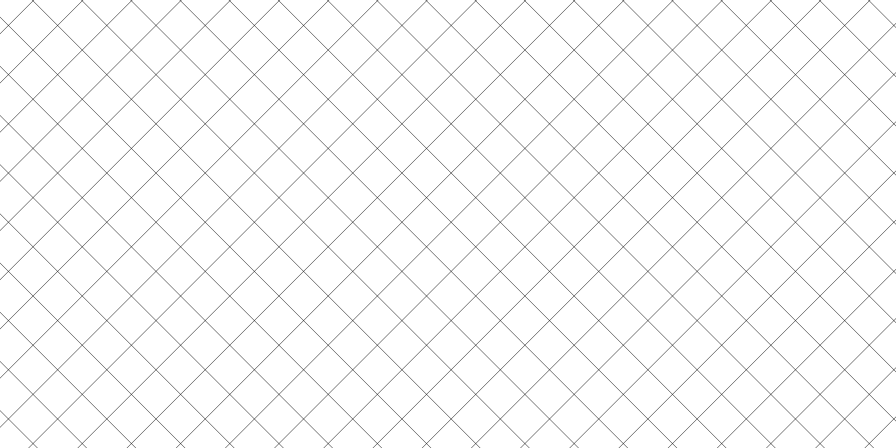
This pattern is drawn by a WebGL 2 fragment shader. Its source:

```glsl
#version 300 es
precision highp float;
// Diagonal lattice: hairlines at 45 degrees, crossing into upright squares
// on their corners, about 18 across and 9 down, on plain white.
// Each line is box-filtered exactly, so it stays even below a pixel wide.

uniform vec2 u_resolution;
out vec4 fragColor;

// Integral of the tent a square pixel casts across a diagonal.
vec2 tentIntegral(vec2 x) {
    vec2 t = clamp(x, -1.0, 1.0);
    return 0.5 + t - 0.5 * t * abs(t);
}

void main() {
    // Canvas heights, measured from the crossing nearest the centre.
    vec2 p = (gl_FragCoord.xy - 0.5 * u_resolution) / u_resolution.y;
    p -= vec2(0.007, 0.004);

    // Distance to the nearest rising and falling line.
    float period = 0.1098;
    vec2 diagonal = vec2(p.x - p.y, p.x + p.y);
    vec2 offset = (fract(diagonal / period + 0.5) - 0.5) * period;
    vec2 distanceToLine = offset * sqrt(0.5);

    // Share of the pixel covered by each line.
    float halfWidth = 0.00044;
    float reach = sqrt(0.5) / u_resolution.y;
    vec2 coverage = tentIntegral((distanceToLine + halfWidth) / reach)
                  - tentIntegral((distanceToLine - halfWidth) / reach);

    // Lay both line families over the paper.
    float ink = 1.0 - (1.0 - coverage.x) * (1.0 - coverage.y);
    vec3 paper = vec3(1.0);
    vec3 lineColor = vec3(0.0);
    fragColor = vec4(mix(paper, lineColor, ink), 1.0);
}
```
